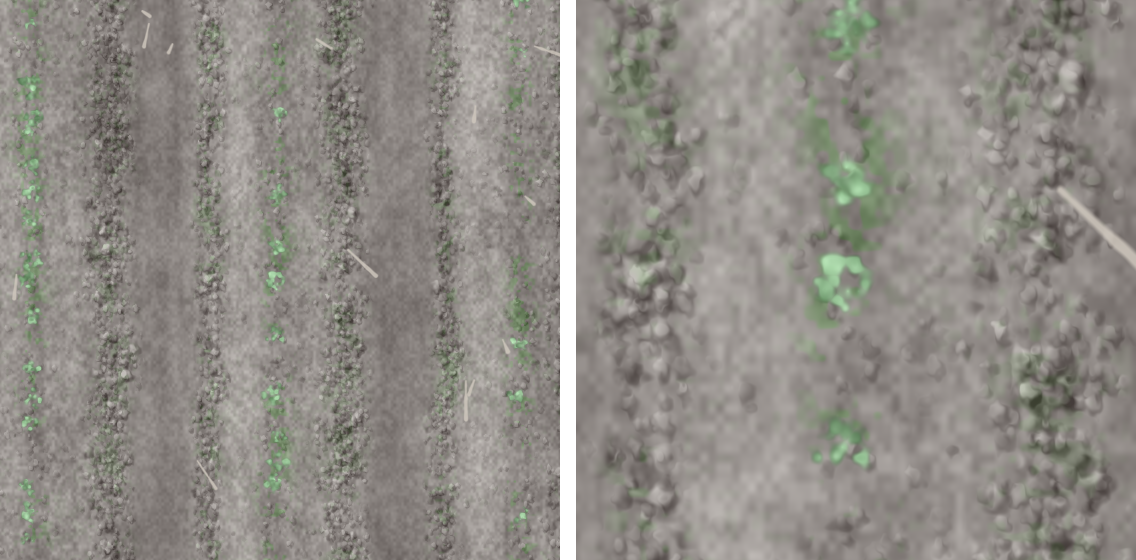
Left: the whole. Right: its middle third, enlarged.
Give the GLSL for this texture, as a Shadertoy shader.

```glsl
// Ploughed field seen from above: upright crop rows, smooth wheel furrows and
// ridges of loose clods. Soil is one brightness value built from bands, noise
// and scattered stones; weeds, seedlings and straw are laid over it.

// Bands: x of the first one, spacing to the next, half width
const vec3 CROP_ROW    = vec3(0.055, 0.438, 0.024);
const vec3 FURROW      = vec3(0.286, 0.424, 0.064);
const vec3 LEFT_RIDGE  = vec3(0.197, 0.414, 0.036);
const vec3 RIGHT_RIDGE = vec3(0.376, 0.418, 0.022);
const vec3 SHOULDER    = vec3(0.428, 0.428, 0.040);

const vec3 SOIL_DARK  = vec3(0.33, 0.30, 0.29);
const vec3 SOIL_LIGHT = vec3(0.74, 0.72, 0.705);
const vec3 WEED       = vec3(0.44, 0.55, 0.39);
const vec3 LEAF_DARK  = vec3(0.36, 0.50, 0.35);
const vec3 LEAF_LIGHT = vec3(0.64, 0.83, 0.64);
const vec3 STRAW      = vec3(0.81, 0.78, 0.74);

const float PLANT_PITCH = 0.052;
const float LEAF_RADIUS = 0.0095;
const int   LEAVES = 8;
const int   STRAWS = 13;

float hash(vec2 p) { return fract(sin(dot(p, vec2(127.1, 311.7))) * 43758.5); }
vec2 hash2(vec2 p) { return vec2(hash(p), hash(p + 37.3)); }

float noise(vec2 p) {
    vec2 i = floor(p), f = fract(p);
    f = f * f * (3.0 - 2.0 * f);
    return mix(mix(hash(i), hash(i + vec2(1, 0)), f.x),
               mix(hash(i + vec2(0, 1)), hash(i + vec2(1, 1)), f.x), f.y);
}

// Index of the nearest band, and soft membership in it
float bandIndex(float x, vec3 b) { return round((x - b.x) / b.y); }
float band(float x, vec3 b) {
    float d = (x - b.x - b.y * bandIndex(x, b)) / b.z;
    return exp(-d * d);
}

// Lit stones with a shadow to the lower right; cover is the share of cells filled
float clods(vec2 p, float cover) {
    vec2 cell = floor(p);
    float tone = 0.0, rough = 0.55 * (noise(p * 2.7) - 0.5);
    for (int j = -1; j <= 1; j++)
    for (int i = -1; i <= 1; i++) {
        vec2 id = cell + vec2(i, j);
        vec2 r = p - id - 0.15 - 0.7 * hash2(id);
        float size = mix(0.28, 0.62, hash(id + 5.1));
        float present = smoothstep(0.0, 0.2, cover - hash(id + 9.7));
        float shadow = smoothstep(size + 0.2, size - 0.2, length(r - vec2(0.22, -0.24)) + rough);
        float body = smoothstep(size + 0.05, size - 0.3, length(r) + rough);
        float face = 0.22 + 0.5 * dot(r, vec2(-0.6, 0.8)) / size + 0.8 * (hash(id + 2.3) - 0.5);
        tone = mix(tone, -0.95, 0.75 * shadow * present);
        tone = mix(tone, face, body * present);
    }
    return tone;
}

// Seedlings along the nearest row: rgb and coverage; later rows are sparser
vec4 seedlings(vec2 p) {
    vec4 result = vec4(LEAF_DARK, 0.0);
    float row = bandIndex(p.x, CROP_ROW);
    float slot = floor(p.y / PLANT_PITCH);
    for (int j = -1; j <= 1; j++) {
        vec2 id = vec2(row, slot + float(j));
        if (hash(id + 3.7) > 0.76 - 0.27 * row) continue;
        vec2 centre = vec2(CROP_ROW.x + CROP_ROW.y * row + 0.014 * (hash(id) - 0.5),
                           (id.y + 0.25 + 0.5 * hash(id + 1.9)) * PLANT_PITCH);
        float vigour = mix(0.6, 1.0, hash(id + 8.3));
        for (int k = 0; k < LEAVES; k++) {
            vec2 seed = id * 7.0 + float(k) * 1.37;
            float angle = 6.283 * (float(k) + 0.7 * hash(seed)) / float(LEAVES);
            vec2 leaf = centre + vec2(cos(angle), sin(angle)) * 0.02 * vigour * hash(seed + 4.1);
            float d = length(p - leaf) + 0.008 * (noise(p * 170.0) - 0.5);
            float size = LEAF_RADIUS * vigour * mix(0.5, 1.0, hash(seed + 6.2));
            float shade = 1.1 * hash(seed + 2.8) - 0.35 * d / size + 0.25;
            vec3 colour = mix(LEAF_DARK, LEAF_LIGHT, clamp(shade, 0.0, 1.0));
            float a = smoothstep(size + 0.002, size - 0.005, d);
            result = vec4(mix(result.rgb, colour, a), max(result.a, 0.92 * a));
        }
    }
    return result;
}

// Tapered stalk: coverage
float stalk(vec2 p, float i) {
    vec2 seed = vec2(i, 4.6);
    float angle = 1.9 + 1.9 * (hash(seed + 1.0) - 0.5);
    float size = mix(0.008, 0.038, pow(hash(seed + 2.0), 1.6));
    vec2 dir = vec2(cos(angle), sin(angle)), r = p - hash2(seed);
    float along = dot(r, dir);
    r -= dir * clamp(along, -size, size);
    float width = 0.0026 * (1.0 - 0.4 * along / size) + 0.002 * (noise(p * 90.0) - 0.5);
    return smoothstep(width + 0.0015, width - 0.002, length(r));
}

void mainImage(out vec4 fragColor, in vec2 fragCoord) {
    vec2 p = fragCoord / iResolution.xy;
    vec2 q = p + vec2(0.02 * (noise(p * vec2(5.0, 16.0)) - 0.5), 0.0); // wavering edges

    float row = band(q.x, CROP_ROW);
    float furrow = smoothstep(0.25, 0.75, band(q.x, FURROW));
    float left = band(q.x, LEFT_RIDGE), right = band(q.x, RIGHT_RIDGE);
    float patches = noise(p * vec2(11.0, 14.0) + 3.0);

    // Soil brightness: bands, upright streaks, broad blotches, grain
    float tone = 0.62 - 0.17 * furrow - 0.09 * max(left, right) - 0.09 * row;
    tone += 0.14 * band(q.x, SHOULDER);
    tone += 0.15 * (noise(p * vec2(45.0, 2.5)) - 0.5) + 0.16 * (noise(p * 7.0) - 0.5);
    tone += 0.16 * (noise(p * vec2(30.0, 18.0) + 5.0) - 0.5);
    float grain = noise(p * vec2(105.0, 80.0)) + noise(p * vec2(210.0, 170.0) + 7.0) - 1.0;
    tone += grain * mix(0.26, 0.17, furrow);

    // Loose stones, coarse on the ridges, fine crumbs elsewhere
    float cover = max(left, 0.9 * right) * mix(0.45, 1.15, patches);
    tone += 0.46 * clods(p * vec2(56.0, 52.0), cover * 0.85);
    tone += 0.36 * clods(p * vec2(105.0, 88.0) + 19.0, cover + 0.14 * (1.0 - furrow) + 0.2 * row);
    vec3 colour = mix(SOIL_DARK, SOIL_LIGHT, clamp(tone, -0.15, 1.05));

    // Small weeds in patches along rows and ridges
    float growth = 0.95 * row + 0.4 * right + 0.25 * left + 0.1 * (1.0 - furrow);
    float sprouts = noise(p * 150.0 + 31.0) * 0.75 + noise(p * 36.0 + 11.0) * 0.5;
    float weeds = smoothstep(0.66, 0.95, sprouts + 0.4 * (patches - 0.5)) * growth;
    colour = mix(colour, WEED + 0.4 * (tone - 0.5), clamp(weeds, 0.0, 0.8));

    vec4 plants = seedlings(p);
    colour = mix(colour, plants.rgb + 0.15 * grain, plants.a);

    for (int i = 0; i < STRAWS; i++)
        colour = mix(colour, STRAW, 0.85 * stalk(p, float(i)));

    fragColor = vec4(colour, 1.0);
}
```
